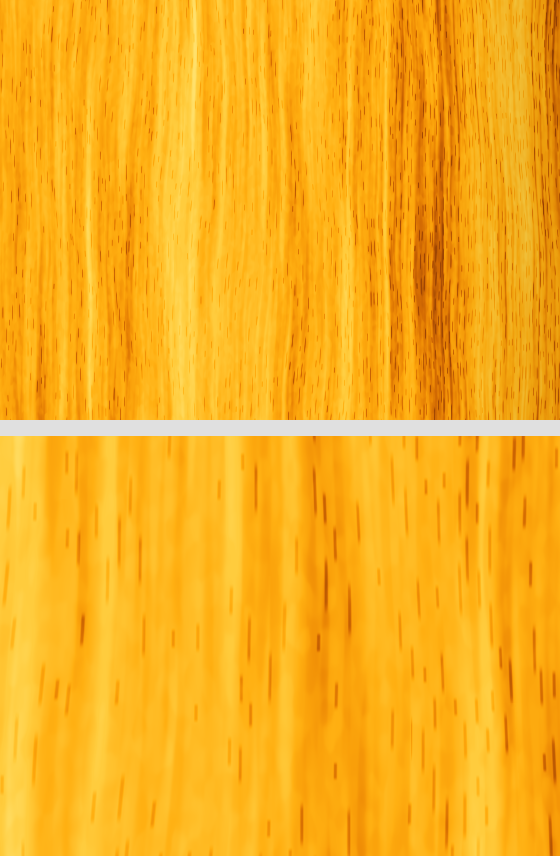
Top, the full canvas; bottom, a detail of the centre.
This texture is drawn by a Shadertoy shader. Its source:

```glsl
vec3 hash3(vec2 cell) {
    vec3 q = fract(cell.xyx * vec3(0.1031, 0.1030, 0.0973));
    q += dot(q, q.yxz + 33.33);
    return fract((q.xxy + q.yzz) * q.zyx);
}

// Smooth cellular noise: random cell values blended by distance, about unit deviation
float cellNoise(vec2 p) {
    vec2 base = floor(p);
    float sum = 0.0, total = 0.0;
    for (int j = -1; j <= 1; j++)
    for (int i = -1; i <= 1; i++) {
        vec2 cell = base + vec2(i, j);
        vec3 h = hash3(cell);
        vec2 d = cell + h.xy - p;
        float weight = exp(-5.0 * dot(d, d));
        sum += weight * h.z;
        total += weight;
    }
    return 4.2 * (sum / total - 0.5);
}

float bump(float x, float centre, float width) {
    float d = (x - centre) / width;
    return exp(-d * d);
}

// Short dark dashes, one per tall cell
float pores(vec2 p, float chance) {
    vec2 size = vec2(0.0085, 0.06);
    float column = floor(p.x / size.x);
    p.y += size.y * hash3(vec2(column, 7.0)).x;
    vec2 cell = vec2(column, floor(p.y / size.y));
    vec3 h = hash3(cell + 40.0);
    vec2 d = abs(p - (cell + vec2(0.25 + 0.5 * h.x, 0.5)) * size);
    float halfLength = 0.008 + 0.018 * h.y;
    float dash = (1.0 - smoothstep(0.0004, 0.0021, d.x))
               * (1.0 - smoothstep(halfLength * 0.5, halfLength, d.y));
    return dash * step(h.z, chance);
}

vec3 woodColor(float tone) {
    vec3 c = mix(vec3(0.62, 0.27, 0.01), vec3(0.83, 0.42, 0.01), clamp((tone + 3.3) / 1.2, 0.0, 1.0));
    c = mix(c, vec3(0.93, 0.54, 0.02), clamp((tone + 2.05) / 0.7, 0.0, 1.0));
    c = mix(c, vec3(0.98, 0.63, 0.04), clamp((tone + 1.35) / 0.65, 0.0, 1.0));
    c = mix(c, vec3(1.00, 0.69, 0.07), clamp((tone + 0.7) / 0.7, 0.0, 1.0));
    c = mix(c, vec3(1.00, 0.74, 0.15), clamp(tone / 0.75, 0.0, 1.0));
    c = mix(c, vec3(1.00, 0.80, 0.24), clamp((tone - 0.75) / 0.9, 0.0, 1.0));
    return mix(c, vec3(1.00, 0.88, 0.42), clamp((tone - 1.8) / 1.6, 0.0, 1.0));
}

void mainImage(out vec4 fragColor, in vec2 fragCoord) {
    vec2 p = fragCoord / iResolution.y;
    float across = fragCoord.x / iResolution.x;

    // Gentle sideways wander of the grain
    vec2 g = p;
    g.x += 0.010 * sin(2.6 * p.y + 4.0 * p.x)
         + 0.005 * sin(6.3 * p.y + 11.0 * p.x + 1.0)
         + 0.0015 * sin(19.0 * p.y + 27.0 * p.x);

    // Broad light and dark zones of the board
    float tone = 0.22
        + 0.55 * bump(across, 0.30, 0.20) * (0.55 + 0.6 * p.y)
        + 0.35 * bump(across, 0.63, 0.06)
        - 0.45 * bump(across, 0.08, 0.05)
        - 0.45 * bump(across, 0.46, 0.04) * (1.0 - p.y)
        - 0.95 * bump(across, 0.755, 0.05)
        - 1.50 * smoothstep(0.90, 1.0, across);

    // Streaks from wide bands down to fine fibres
    float bands = cellNoise(g * vec2(11.0, 0.7));
    tone += 0.40 * bands;
    tone += 0.45 * cellNoise(g * vec2(34.0, 1.1) + 13.0);
    tone += 0.40 * cellNoise(g * vec2(85.0, 2.2) + 31.0);
    tone += 0.25 * cellNoise(g * vec2(170.0, 9.0) + 57.0);
    tone += 0.14 * cellNoise(g * vec2(150.0, 60.0) + 83.0);

    // Dark growth lines, stronger to the right
    float rightSide = smoothstep(0.45, 0.95, across);
    float growth = 0.5 + 0.5 * sin(330.0 * g.x + 5.0 * bands);
    float broken = 0.6 + 0.35 * cellNoise(g * vec2(45.0, 3.0) + 5.0);
    tone -= 1.5 * rightSide * pow(growth, 4.0) * broken;

    // Pale streaks that fade in and out along the grain
    for (int i = 0; i < 4; i++) {
        float k = float(i);
        float centre = 0.22 + 0.231 * k;
        float fade = smoothstep(-0.5, 0.7, cos(3.2 * p.y + 4.0 * k - 1.2));
        tone += 1.9 * fade * bump(g.x, centre, 0.0055);
    }

    tone -= 1.5 * pores(g, 0.35 + 0.4 * rightSide);

    vec3 color = woodColor(tone);
    color *= 1.0 - 0.07 * smoothstep(0.75, 1.0, across);
    fragColor = vec4(color, 1.0);
}
```
